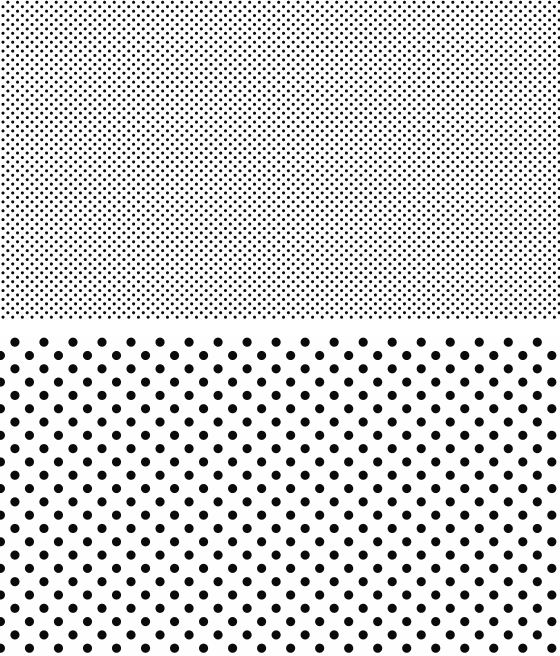
Top, the full canvas; bottom, a detail of the centre.
Reproduce this pattern procedurally as a WebGL 2 fragment shader.

```glsl
#version 300 es
precision highp float;
// Small near-black polka dots on white, in staggered rows.
// Each point is folded into its row, odd rows shift by half a pitch,
// and a circle distance function draws the nearest dot.

uniform vec2 u_resolution;
out vec4 fragColor;

// Lengths are in canvas heights.
const vec2 PITCH = vec2(0.03023, 0.01386);      // dot spacing, row spacing
const vec2 FIRST_DOT = vec2(0.0094, 0.0088);    // centre of the lowest left dot
const float DOT_RADIUS = 0.00473;
const vec3 PAPER = vec3(0.995);
const vec3 INK = vec3(0.04);

// Offset from the nearest dot centre of a staggered lattice.
vec2 staggeredOffset(vec2 p, vec2 pitch) {
    float row = floor(p.y / pitch.y + 0.5);
    float shift = 0.5 * mod(row, 2.0);
    float column = floor(p.x / pitch.x - shift + 0.5);
    return p - vec2(column + shift, row) * pitch;
}

float circleDistance(vec2 p, float radius) {
    return length(p) - radius;
}

// Coverage of a shape across an edge one pixel wide.
float coverage(float dist, float pixel) {
    return clamp(0.5 - dist / pixel, 0.0, 1.0);
}

void main() {
    float pixel = 1.0 / u_resolution.y;
    vec2 p = gl_FragCoord.xy * pixel;

    vec2 offset = staggeredOffset(p - FIRST_DOT, PITCH);
    float dotMask = coverage(circleDistance(offset, DOT_RADIUS), pixel);

    fragColor = vec4(mix(PAPER, INK, dotMask), 1.0);
}
```
